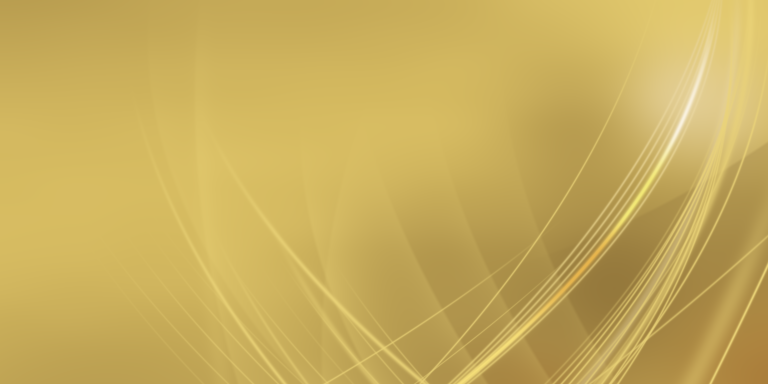
This background is drawn by a Shadertoy shader. Its source:

```glsl
const vec3 GOLD = vec3(0.853, 0.748, 0.388);
const vec3 OCHRE = vec3(0.65, 0.54, 0.27);
const vec3 BROWN = vec3(0.55, 0.44, 0.22);
const vec3 COPPER = vec3(0.64, 0.45, 0.2);
const vec3 LEMON = vec3(0.92, 0.83, 0.47);
const vec3 PEARL = vec3(0.92, 0.85, 0.69);

float hash(float n) {
    return fract(sin(n * 127.1 + 3.7) * 4375.85);
}

float noise(vec2 p) {
    vec2 i = floor(p), f = fract(p);
    f = f * f * (3.0 - 2.0 * f);
    float n = i.x + i.y * 57.0;
    return mix(mix(hash(n), hash(n + 1.0), f.x),
               mix(hash(n + 57.0), hash(n + 58.0), f.x), f.y);
}

// Elliptical falloff around a centre
float glow(vec2 p, vec2 centre, vec2 radius) {
    vec2 q = (p - centre) / radius;
    return exp(-dot(q, q));
}

// Curve x = a + b*y + c*y*y from its foot (y = 0), head (y = 1) and bend c
vec3 sweep(float foot, float head, float bend) {
    return vec3(foot, head - foot - bend, bend);
}

// Signed distance to a curve, positive on the right
float curveDist(vec2 p, vec3 k) {
    float slope = k.y + 2.0 * k.z * p.y;
    return (p.x - k.x - p.y * (k.y + k.z * p.y)) / sqrt(1.0 + slope * slope);
}

// Thin line, never narrower than a pixel, fading out between two heights
float strand(vec2 p, vec3 k, float width, vec2 fade, float px) {
    float w = max(width, 0.55 * px);
    float d = curveDist(p, k) / w;
    return exp(-d * d) * width / w * (1.0 - smoothstep(fade.x, fade.y, p.y));
}

// Veil with one crisp edge and a soft tail to the side given by its sign
float veil(vec2 p, vec3 k, float reach, vec2 fade, float px) {
    float d = curveDist(p, k) * sign(reach);
    float edge = smoothstep(-px - 0.003, px + 0.003, d);
    return edge * exp(-max(d, 0.0) / abs(reach)) * (1.0 - smoothstep(fade.x, fade.y, p.y));
}

vec3 backdrop(vec2 p, float px) {
    vec3 c = GOLD;
    c = mix(c, OCHRE, 0.64 * glow(p, vec2(0.0, 1.08), vec2(0.75, 0.34)));
    c = mix(c, OCHRE, 0.62 * glow(p, vec2(0.25, -0.06), vec2(0.58, 0.3)));
    c = mix(c, OCHRE, 0.28 * glow(p, vec2(1.0, 0.98), vec2(0.5, 0.16)));
    c = mix(c, OCHRE, 0.62 * glow(p, vec2(1.5, 0.65), vec2(0.21, 0.24)));
    c = mix(c, OCHRE, 0.65 * glow(p, vec2(1.15, 0.32), vec2(0.31, 0.21)));
    c = mix(c, BROWN, 0.6 * glow(p, vec2(1.25, 0.0), vec2(0.48, 0.25)));
    c = mix(c, BROWN, 0.82 * glow(p, vec2(1.6, 0.25), vec2(0.29, 0.24)));
    c = mix(c, BROWN, 0.6 * glow(p, vec2(2.0, 0.36), vec2(0.3, 0.26)));
    c = mix(c, COPPER, 0.85 * glow(p, vec2(2.05, 0.0), vec2(0.3, 0.23)));
    c = mix(c, COPPER, 0.4 * glow(p, vec2(1.4, 0.0), vec2(0.19, 0.12)));
    c = mix(c, LEMON, 0.55 * glow(p, vec2(1.8, 1.03), vec2(0.4, 0.24)));
    c = mix(c, PEARL, 0.55 * glow(p, vec2(1.77, 0.74), vec2(0.13, 0.13)));
    c = mix(c, PEARL, 0.35 * glow(p, vec2(1.9, 0.72), vec2(0.13, 0.15)));

    // Shaded fold falling away below a rising edge on the right
    float fold = 0.3 + 0.28 * (p.x - 1.3) + 0.28 * (p.x - 1.3) * (p.x - 1.3) - p.y;
    float shade = smoothstep(-px, px + 0.006, fold) * exp(-max(fold, 0.0) / 0.16);
    return mix(c, BROWN, 0.26 * shade * smoothstep(1.25, 1.7, p.x));
}

vec3 addVeils(vec3 c, vec2 p, float px) {
    c = mix(c, LEMON, 0.22 * veil(p, vec3(0.62, -0.3, 0.2), 0.1, vec2(0.5, 1.1), px));
    c = mix(c, LEMON, 0.2 * veil(p, vec3(0.79, -0.9, 0.5), 0.08, vec2(0.4, 1.1), px));
    c = mix(c, LEMON, 0.28 * veil(p, vec3(0.977, -0.58, 0.43), 0.07, vec2(0.3, 0.75), px));
    c = mix(c, LEMON, 0.16 * veil(p, vec3(0.84, -0.05, 0.28), 0.08, vec2(0.4, 0.78), px));
    c = mix(c, LEMON, 0.15 * strand(p, vec3(0.58, -0.15, 0.1), 0.025, vec2(0.4, 1.1), px));

    // Repeated folds leaning across the centre
    for (int i = 0; i < 3; i++) {
        float f = float(i);
        vec3 k = vec3(1.27 + 0.17 * f, -0.66, 0.27 + 0.04 * f);
        c = mix(c, LEMON, (0.24 - 0.04 * f) * veil(p, k, -0.06, vec2(0.25, 0.7 + 0.1 * f), px));
    }

    // Broad pale ribbons on the right
    c = mix(c, LEMON, 0.24 * strand(p, sweep(1.5, 1.95, -0.45), 0.022, vec2(0.4, 1.0), px));
    c = mix(c, LEMON, 0.4 * strand(p, vec3(1.8, 0.52, -0.16), 0.028, vec2(0.2, 0.7), px));
    c = mix(c, PEARL, 0.3 * strand(p, sweep(1.52, 1.92, -0.4), 0.012, vec2(0.85, 1.1), px));
    return mix(c, LEMON, 0.6 * strand(p, sweep(1.56, 1.955, -0.41), 0.01, vec2(0.95, 1.3), px));
}

vec3 addStrands(vec3 c, vec2 p, float px) {
    // Scattered fibres: left fan, then crossing right sweep
    for (int i = 0; i < 10; i++) {
        float f = float(i), r = hash(f), s = hash(f + 20.0);
        vec3 left = vec3(0.53 + 0.065 * f, -0.85 - 0.25 * r, 0.4);
        vec3 right = sweep(1.42 + 0.021 * f, 1.87 + 0.13 * r, -0.48 + 0.08 * s);
        c = mix(c, LEMON, (0.15 + 0.3 * s) * strand(p, left, 0.0025, vec2(0.05, 0.3 + 0.2 * r), px));
        c = mix(c, LEMON, (0.25 + 0.5 * s) * strand(p, right, 0.0028, vec2(0.4, 1.1), px));
    }
    // Bright left crossings
    c = mix(c, LEMON, 0.8 * strand(p, vec3(0.742, -0.81, 0.378), 0.005, vec2(0.12, 0.82), px));
    c = mix(c, LEMON, 0.85 * strand(p, vec3(1.107, -1.2, 0.529), 0.006, vec2(0.25, 0.74), px));
    c = mix(c, LEMON, 0.55 * strand(p, vec3(0.977, -0.83, 0.43), 0.008, vec2(0.05, 0.5), px));
    c = mix(c, LEMON, 0.5 * strand(p, vec3(0.8, -0.75, 0.35), 0.004, vec2(0.05, 0.45), px));

    // Long fine arcs
    c = mix(c, LEMON, 0.7 * strand(p, vec3(1.094, 0.93, -0.317), 0.0025, vec2(0.45, 1.15), px));
    c = mix(c, LEMON, 0.65 * strand(p, vec3(0.846, 1.7, -0.6), 0.0025, vec2(0.1, 0.45), px));
    c = mix(c, LEMON, 0.45 * strand(p, vec3(1.08, 1.35, -0.4), 0.002, vec2(0.1, 0.4), px));
    c = mix(c, LEMON, 0.6 * strand(p, vec3(1.536, 1.3, -0.25), 0.003, vec2(0.3, 0.6), px));
    c = mix(c, LEMON, 0.75 * strand(p, vec3(1.59, 0.824, -0.4), 0.003, vec2(0.6, 1.0), px));
    c = mix(c, LEMON, 0.95 * strand(p, vec3(1.85, 0.5, -0.05), 0.0035, vec2(0.4, 0.7), px));

    // Main sweep: companions, halo, then a core changing from amber to white
    for (int i = 0; i < 5; i++) {
        float f = float(i);
        vec3 k = sweep(1.17 + 0.012 * f, 1.855 + 0.006 * f, -0.38 - 0.05 * f);
        c = mix(c, mix(LEMON, PEARL, p.y), 0.65 * strand(p, k, 0.0032, vec2(0.65, 1.2), px));
    }
    vec3 path = vec3(1.198, 1.239, -0.575);
    vec3 core = mix(vec3(0.96, 0.87, 0.47), vec3(0.91, 0.71, 0.3), smoothstep(0.1, 0.28, p.y));
    core = mix(core, vec3(0.95, 0.91, 0.46), smoothstep(0.33, 0.45, p.y));
    core = mix(core, vec3(0.98, 0.95, 0.88), smoothstep(0.52, 0.67, p.y));
    c = mix(c, core, 0.12 * strand(p, path, 0.018, vec2(0.6, 1.0), px));
    return mix(c, core, strand(p, path, 0.0065, vec2(0.68, 1.0), px));
}

void mainImage(out vec4 fragColor, in vec2 fragCoord) {
    float px = 1.0 / iResolution.y;
    vec2 p = fragCoord * px;
    p.x *= 2.0 * iResolution.y / iResolution.x;
    vec3 color = addStrands(addVeils(backdrop(p, px), p, px), p, px);
    color += 0.012 * (noise(p * vec2(5.0, 12.0)) - 0.5);
    fragColor = vec4(clamp(color, 0.0, 1.0), 1.0);
}
```
